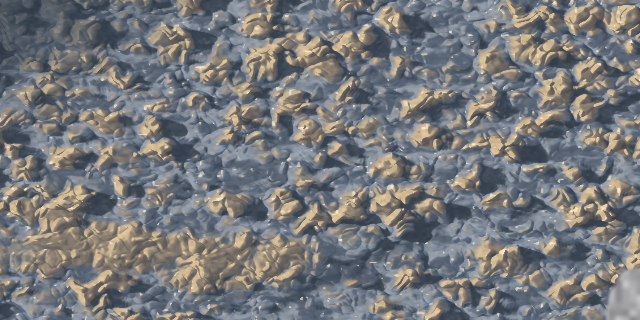
Write a Shadertoy shader that draws this texture.

```glsl
// Wet churned mud in low sunlight: warm clods, blue sky film and long shadows.

const vec3 MUD_DARK  = vec3(0.39, 0.37, 0.36);
const vec3 MUD_LIT   = vec3(0.67, 0.60, 0.51);
const vec3 MUD_SUN   = vec3(0.86, 0.76, 0.60);
const vec3 FILM_DEEP = vec3(0.32, 0.38, 0.46);
const vec3 FILM_SKY  = vec3(0.56, 0.61, 0.68);
const vec3 SHADOW    = vec3(0.19, 0.23, 0.28);
const vec3 GLINT     = vec3(1.00, 0.95, 0.84);
const vec3 STONE     = vec3(0.66, 0.66, 0.67);
const vec2 TO_SUN    = vec2(-0.98, 0.18);

float hash(vec2 p) {
    return fract(sin(dot(p, vec2(127.1, 311.7))) * 43758.5453);
}

float noise(vec2 p) {
    vec2 i = floor(p), f = fract(p);
    f = f * f * (3.0 - 2.0 * f);
    float low = mix(hash(i), hash(i + vec2(1, 0)), f.x);
    float high = mix(hash(i + vec2(0, 1)), hash(i + vec2(1, 1)), f.x);
    return mix(low, high, f.y);
}

float fbm(vec2 p, int octaves) {
    float sum = 0.0, amp = 0.5;
    for (int i = 0; i < octaves; i++) {
        sum += amp * noise(p);
        p = mat2(1.6, 1.2, -1.2, 1.6) * p + 3.7;
        amp *= 0.5;
    }
    return sum;
}

// Scattered domes, one of random size in each cell
float clods(vec2 p, float seed) {
    vec2 cell = floor(p);
    float top = 0.0;
    for (int y = -1; y <= 1; y++)
    for (int x = -1; x <= 1; x++) {
        vec2 id = cell + vec2(x, y);
        vec2 centre = id + vec2(hash(id + seed), hash(id + seed + 19.3));
        float radius = mix(0.2, 0.72, hash(id + seed + 41.7));
        vec2 d = (p - centre) / radius;
        top = max(top, radius * max(0.0, 1.0 - dot(d, d)));
    }
    return top;
}

// Smooth bank along the lower left
float bank(vec2 p) {
    float d = (p.y - 0.21 + 0.05 * p.x - 0.05 * noise(p * 5.0)) / 0.075;
    return exp(-d * d) * smoothstep(1.15, 0.75, p.x);
}

// Rut running up to the right
float rut(vec2 p) {
    float d = p.y - 0.03 - 0.5 * (p.x - 0.85) + 0.05 * (noise(p * 9.0) - 0.5);
    return exp(-d * d / 0.0007) * smoothstep(0.75, 0.9, p.x) * smoothstep(1.5, 1.25, p.x);
}

float mudHeight(vec2 p) {
    vec2 warp = vec2(noise(p * 17.0), noise(p * 17.0 + 8.3)) - 0.5;
    warp += 0.5 * vec2(noise(p * 41.0), noise(p * 41.0 + 5.1)) - 0.25;
    vec2 q = (p + 0.035 * warp) * vec2(1.0, 1.5);
    float smoothness = bank(p);
    float lumps = 0.55 * clods(q * 9.0, 2.0) + 0.27 * clods(q * 21.0, 7.0);
    return 0.5 * fbm(q * 6.0, 4) + lumps * (1.0 - 0.6 * smoothness)
         + 0.1 * fbm(q * 32.0, 2) + 0.2 * smoothness - 0.14 * rut(p);
}

// Shadow cast by higher ground towards the sun
float castShadow(vec2 p, float h, float sunSlope) {
    float blocked = 0.0;
    for (int i = 1; i <= 8; i++) {
        float t = 0.011 * float(i);
        blocked = max(blocked, mudHeight(p + TO_SUN * t) - h - sunSlope * t);
    }
    return smoothstep(0.03, 0.17, blocked);
}

vec3 skyFilm(float ripple) {
    return mix(FILM_DEEP, FILM_SKY, smoothstep(0.28, 0.62, ripple));
}

void mainImage(out vec4 fragColor, in vec2 fragCoord) {
    vec2 p = fragCoord / iResolution.y;
    float e = 0.006;
    float h = mudHeight(p);
    float facing = (h - mudHeight(p + TO_SUN * e)) / e;
    float backTilt = (h - mudHeight(p + vec2(0, e))) / e;

    // Sunlit mud
    float light = smoothstep(-6.0, 6.0, facing + 0.2 * backTilt);
    vec3 color = mix(MUD_DARK, MUD_LIT, light);
    color = mix(color, MUD_SUN, 0.85 * smoothstep(0.72, 1.0, light) * smoothstep(0.36, 0.58, h));

    // Sky mirrored in the low wet parts, drawn out sideways
    float ripple = fbm(p * vec2(13.0, 42.0) + 2.0 * h, 3);
    float corner = smoothstep(0.75, 0.05, p.x + 1.3 * (1.0 - p.y) + 0.3 * (noise(p * 8.0) - 0.5));
    float wet = smoothstep(0.58, 0.36, h + 0.25 * (ripple - 0.44) - 0.04 * (p.x - 1.0));
    wet = max(wet, 0.8 * corner);
    color = mix(color, skyFilm(ripple + 0.02 * facing), 0.85 * wet);

    // Shadows, rut and dim far corner
    float shade = castShadow(p, h, 2.6);
    color = mix(color, SHADOW, 0.8 * shade);
    color = mix(color, SHADOW, 0.45 * rut(p));
    color = mix(color, SHADOW, 0.65 * corner);

    // Wet sparkle and fine grain
    float sparkle = smoothstep(0.77, 0.93, noise(p * vec2(75.0, 100.0)));
    color = mix(color, GLINT, 0.65 * sparkle * smoothstep(0.7, 1.0, light) * (1.0 - shade) * (1.0 - corner));
    color *= 0.92 + 0.16 * noise(p * vec2(80.0, 115.0) + 4.0);

    // Pale stone at the lower right
    float edge = length(p - vec2(2.04, 0.02)) - 0.13 - 0.03 * noise(p * 20.0);
    color = mix(color, STONE * (0.8 + 0.4 * noise(p * 45.0)), smoothstep(0.008, -0.008, edge));

    fragColor = vec4(color, 1.0);
}
```
